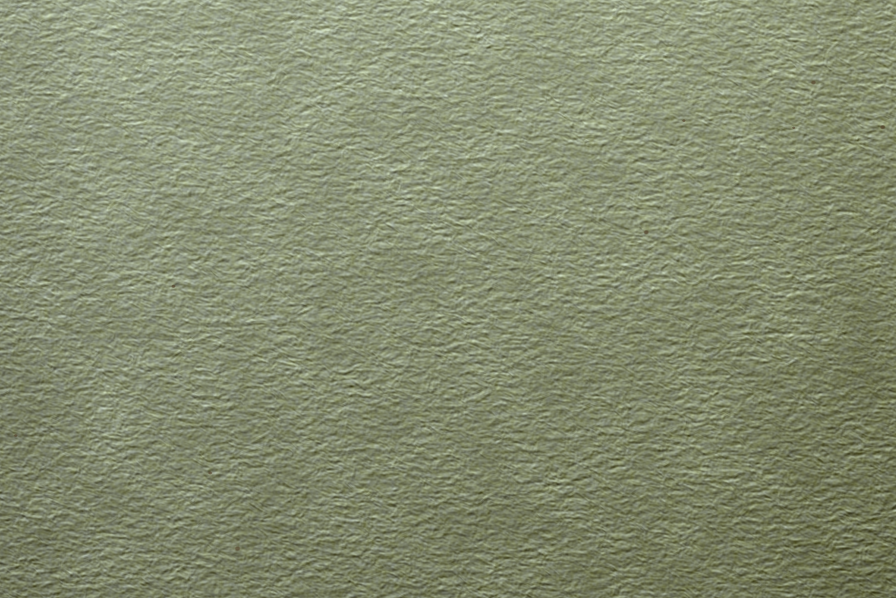
Write a WebGL 2 fragment shader that draws this texture.

```glsl
#version 300 es
precision highp float;
// Rough sage-green paper with short horizontal fibres, lit from the upper left.

uniform vec2 u_resolution;
out vec4 fragColor;

// Integer hash of a lattice cell, giving two values in 0..1.
vec2 hash2(vec2 cell) {
    uvec2 k = uvec2(ivec2(cell) + 4096);
    uint n = k.x * 1597u ^ k.y * 51749u;
    n = (n ^ (n >> 15)) * 739391u;
    n = (n ^ (n >> 13)) * 972663u;
    n ^= n >> 16;
    return vec2(n & 65535u, n >> 16) / 65535.0;
}

float cornerSlope(vec2 cell, vec2 offset) {
    float angle = 6.28318 * hash2(cell).x;
    return dot(vec2(cos(angle), sin(angle)), offset);
}

float gradientNoise(vec2 p) {
    vec2 cell = floor(p);
    vec2 f = p - cell;
    vec2 w = f * f * f * (f * (f * 6.0 - 15.0) + 10.0);
    vec2 right = vec2(1, 0), up = vec2(0, 1);
    float low = mix(cornerSlope(cell, f), cornerSlope(cell + right, f - right), w.x);
    float high = mix(cornerSlope(cell + up, f - up), cornerSlope(cell + 1.0, f - 1.0), w.x);
    return mix(low, high, w.y);
}

// Matted pulp: stretched octaves on a bent domain, crossed by thin raised fibres.
float paperHeight(vec2 p) {
    vec2 q = p;
    q.y += 0.006 * gradientNoise(p * vec2(21, 30) + 7.0);
    q.x += 0.010 * gradientNoise(p * vec2(26, 44) + 51.0);
    float height = 0.0;
    float weight = 1.0;
    vec2 frequency = vec2(42, 98);
    for (int i = 0; i < 3; i++) {
        height += weight * gradientNoise(q * frequency + 19.0 * float(i));
        frequency *= vec2(1.9, 1.6);
        weight *= 0.72;
    }
    float strand = abs(gradientNoise(q * vec2(38, 76) + 83.0));
    return height + 0.28 * (1.0 - smoothstep(0.0, 0.2, strand));
}

// Sparse brown flecks, each kept well inside its cell.
float fleckMask(vec2 p) {
    vec2 grid = p * 16.0;
    vec2 cell = floor(grid);
    vec2 centre = 0.2 + 0.6 * hash2(cell + 300.0);
    vec2 dice = hash2(cell + 700.0);
    float radius = mix(0.03, 0.06, dice.y);
    float distanceToFleck = length((grid - cell - centre) * vec2(0.8, 1.0));
    return step(0.975, dice.x) * (1.0 - smoothstep(radius * 0.5, radius * 1.4, distanceToFleck));
}

void main() {
    vec2 uv = gl_FragCoord.xy / u_resolution;
    vec2 p = gl_FragCoord.xy / u_resolution.y;

    // Relief: slopes facing the light brighten, the far sides fall into shade.
    float slope = paperHeight(p) - paperHeight(p + vec2(-0.0014, 0.0038));
    float patches = gradientNoise(p * vec2(8, 12) + 31.0)
                  + 0.8 * gradientNoise(p * vec2(19, 31) + 63.0);
    float relief = slope * (0.172 + 0.06 * patches);

    // Broad light falling off downwards, to the right and at the left edge.
    float light = 0.556 + 0.155 * (uv.y - 0.5) - 0.04 * (uv.x - 0.5);
    light -= 0.04 * (1.0 - smoothstep(0.0, 0.14, uv.x));
    light -= 0.04 * smoothstep(0.75, 1.0, uv.x);
    light += 0.04 * patches + relief;

    // Fine tooth of the sheet, about one fibre width across.
    light += 0.06 * gradientNoise(p * vec2(190, 270) + 5.0);
    light = clamp(light, 0.22, 0.86);

    // Olive in the shade, paler green in the light, with a drifting grey tint.
    float tint = 0.05 * gradientNoise(p * vec2(45, 80) + 11.0)
               + 0.05 * gradientNoise(p * 150.0 + 90.0)
               + 0.02 * (0.5 - uv.x);
    float red = light - 0.012 - 0.09 * (light - 0.38);
    float blue = light - 0.112 + tint;
    vec3 colour = vec3(red, light, blue);

    colour = mix(colour, vec3(0.33, 0.26, 0.17), 0.7 * fleckMask(p));
    fragColor = vec4(colour, 1.0);
}
```
